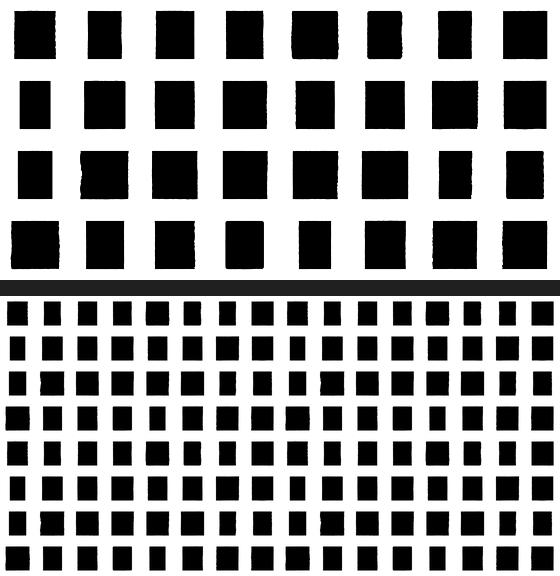
Top: one tile. Bottom: repeated 2 by 2.
Reproduce this pattern procedurally as a Shadertoy shader.

```glsl
float hash(vec3 p)
{
    p = fract(p * vec3(0.1031, 0.1030, 0.0973));
    p += dot(p, p.yzx + 33.33);
    return fract((p.x + p.y) * p.z);
}

float noise(float t, vec2 cell, float seed)
{
    float i = floor(t), f = fract(t);
    float a = hash(vec3(cell, seed + i));
    float b = hash(vec3(cell, seed + i + 1.0));
    return mix(a, b, f * f * (3.0 - 2.0 * f)) - 0.5;
}

// Slow drift plus fine roughness along one side of a block
float raggedEdge(float t, vec2 cell, float seed)
{
    float wear = hash(vec3(cell, seed + 90.0));
    float drift = noise(t * 5.0 + 10.0, cell, seed);
    float grain = noise(t * 40.0 + 40.0, cell, seed + 20.0);
    return wear * wear * (0.022 * drift + 0.014 * grain);
}

float roundedBox(vec2 p, vec2 halfSize, float radius)
{
    vec2 q = abs(p) - halfSize + radius;
    return length(max(q, 0.0)) + min(max(q.x, q.y), 0.0) - radius;
}

void mainImage(out vec4 fragColor, in vec2 fragCoord)
{
    // Eight by four whole cells, so every border falls in a white gap
    vec2 grid = fragCoord / iResolution.xy * vec2(8.0, 4.0);
    vec2 cell = mod(floor(grid), vec2(8.0, 4.0));
    vec2 p = fract(grid) - 0.5;

    // Equal heights, varied widths, a few softened corners
    float halfWidth = mix(0.22, 0.343, pow(hash(vec3(cell, 3.0)), 0.8));
    float radius = 0.004 + 0.035 * pow(hash(vec3(cell, 7.0)), 6.0);
    p.x += 0.01 * (hash(vec3(cell, 11.0)) - 0.5);

    // Each side wears independently; top and bottom stay straighter
    vec2 halfSize = vec2(halfWidth, 0.344);
    halfSize.x += raggedEdge(p.y, cell, p.x < 0.0 ? 200.0 : 400.0);
    halfSize.y += 0.35 * raggedEdge(p.x, cell, p.y < 0.0 ? 600.0 : 800.0);

    float d = roundedBox(p, halfSize, radius);
    float pixel = 4.0 / iResolution.y;
    float paper = smoothstep(-0.6 * pixel, 0.6 * pixel, d);
    fragColor = vec4(vec3(paper), 1.0);
}
```
